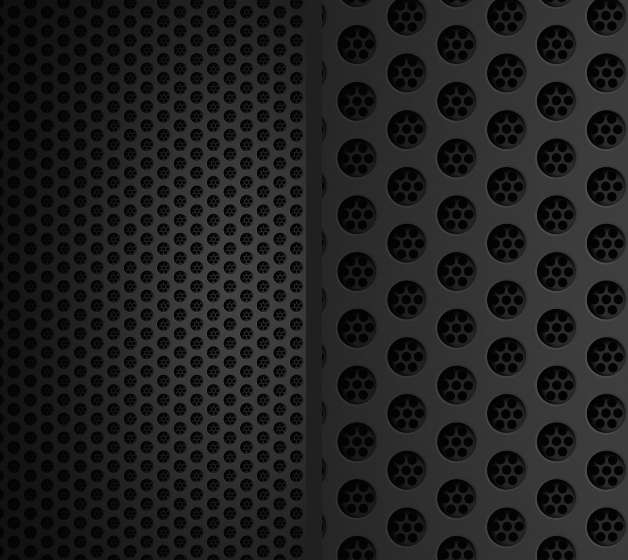
Left: the whole. Right: its middle third, enlarged.
Write a WebGL 1 fragment shader that draws this pattern.

```glsl
precision highp float;
// Perforated dark metal plate with a finer mesh visible inside every round hole.

#define ROWS 29.6
#define COLUMNS 18.41
#define FIRST_HOLE vec2(0.0455, 0.978)
#define HOLE_RADIUS 0.342
#define RIM_WIDTH 0.035
#define MESH_PITCH 0.212
#define MESH_RADIUS 0.083
#define MESH_DRIFT 0.025
#define LIGHT_CENTER vec2(0.77, 0.49)
#define LIGHT_SPREAD vec2(0.52, 0.51)
#define PLATE_DARK 0.055
#define PLATE_BRIGHT 0.255

uniform vec2 u_resolution;

float hash(vec2 p) {
  return fract(sin(dot(p, vec2(127.1, 311.7))) * 43758.5453);
}

// Coverage of the region where the signed distance is negative.
float fill(float dist, float softness) {
  return 1.0 - smoothstep(-softness, softness, dist);
}

// Signed distance to one small hole surrounded by six others.
float meshDistance(vec2 p) {
  float sector = 1.0471976;
  float angle = atan(p.y, p.x + 0.00001);
  angle = mod(angle + 0.5 * sector, sector) - 0.5 * sector;
  vec2 folded = length(p) * vec2(cos(angle), sin(angle));
  float ring = length(folded - vec2(MESH_PITCH, 0.0));
  return min(length(p), ring) - MESH_RADIUS;
}

void main() {
  vec2 uv = gl_FragCoord.xy / u_resolution;
  float pixel = ROWS / u_resolution.y;
  float columnPitch = ROWS * u_resolution.x / (u_resolution.y * COLUMNS);

  // Staggered grid, measured in row pitches
  vec2 grid = (uv - FIRST_HOLE) * vec2(COLUMNS, ROWS);
  float column = floor(grid.x + 0.5);
  float stagger = 0.5 * mod(column, 2.0);
  float row = floor(grid.y - stagger + 0.5);
  vec2 cell = vec2(column, row);
  vec2 local = (grid - vec2(column, row + stagger)) * vec2(columnPitch, 1.0);

  // Broad light falling off towards the left and the corners
  vec2 away = (uv - LIGHT_CENTER) / LIGHT_SPREAD;
  float light = exp(-dot(away, away));
  float plate = mix(PLATE_DARK, PLATE_BRIGHT, light);
  plate += 0.006 * (hash(floor(uv * vec2(280.0, 512.0))) - 0.5);

  // Thin rim, brightest on the lower left
  float radius = length(local);
  float edge = radius - HOLE_RADIUS;
  float facing = dot(local / max(radius, 0.001), vec2(-0.8, -0.6));
  float rim = fill(abs(edge - 0.5 * RIM_WIDTH) - 0.5 * RIM_WIDTH, 0.5 * pixel);
  plate += rim * light * (0.02 + 0.06 * facing);

  // Inner mesh, shaded by the plate from the upper left
  vec2 drift = MESH_DRIFT * (vec2(hash(cell), hash(cell + 19.3)) - 0.5);
  float bars = 1.0 - fill(meshDistance(local - drift), 0.6 * pixel);
  float shadow = smoothstep(0.36, 0.22, length(local - vec2(0.06, -0.05)));
  float mesh = 0.012 + bars * shadow * 0.17 * light;

  float shade = mix(plate, mesh, fill(edge, 0.6 * pixel));
  gl_FragColor = vec4(vec3(shade), 1.0);
}
```
